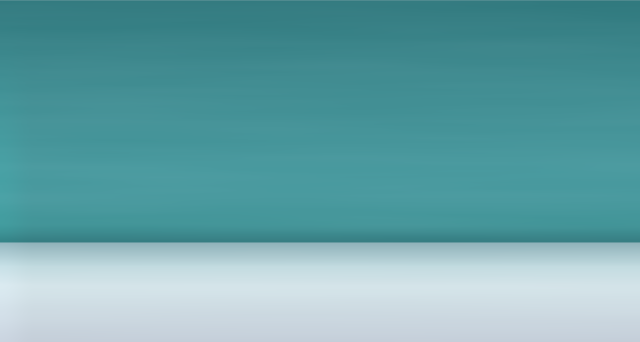
Write a WebGL 1 fragment shader that draws this background.

```glsl
precision highp float;
// Teal wall with faint horizontal streaks above a pale, softly shaded floor.

uniform vec2 u_resolution;

const float HORIZON = 0.291;

const vec3 WALL_TOP = vec3(0.200, 0.480, 0.500);
const vec3 WALL_UPPER = vec3(0.258, 0.553, 0.573);
const vec3 WALL_GLOW = vec3(0.290, 0.604, 0.624);
const vec3 WALL_LOW = vec3(0.268, 0.588, 0.602);
const vec3 WALL_BASE = vec3(0.205, 0.480, 0.500);

const vec3 FLOOR_SHADOW = vec3(0.560, 0.695, 0.725);
const vec3 FLOOR_MID = vec3(0.755, 0.855, 0.875);
const vec3 FLOOR_LIGHT = vec3(0.830, 0.892, 0.912);
const vec3 FLOOR_FRONT = vec3(0.770, 0.808, 0.850);

// Gradient noise
vec2 latticeGradient(vec2 cell) {
  float h = fract(sin(dot(cell, vec2(127.1, 311.7))) * 43758.5);
  float angle = 6.2832 * h;
  return vec2(cos(angle), sin(angle));
}

float gradientNoise(vec2 p) {
  vec2 cell = floor(p);
  vec2 f = fract(p);
  vec2 w = f * f * f * (f * (f * 6.0 - 15.0) + 10.0);
  float a = dot(latticeGradient(cell), f);
  float b = dot(latticeGradient(cell + vec2(1.0, 0.0)), f - vec2(1.0, 0.0));
  float c = dot(latticeGradient(cell + vec2(0.0, 1.0)), f - vec2(0.0, 1.0));
  float d = dot(latticeGradient(cell + vec2(1.0, 1.0)), f - vec2(1.0, 1.0));
  return mix(mix(a, b, w.x), mix(c, d, w.x), w.y);
}

// Layers of noise stretched far along x
float streaks(vec2 uv) {
  float sum = 0.0;
  float gain = 1.0;
  vec2 scale = vec2(2.5, 18.0);
  for (int i = 0; i < 3; i++) {
    sum += gain * gradientNoise(uv * scale + float(i) * 7.3);
    scale *= vec2(1.4, 2.0);
    gain *= 0.6;
  }
  return sum;
}

float ramp(float from, float to, float x) {
  return clamp((x - from) / (to - from), 0.0, 1.0);
}

// Vertical shading, brightest a little above the horizon
vec3 wallColor(float y) {
  vec3 color = mix(WALL_BASE, WALL_LOW, smoothstep(HORIZON - 0.012, 0.350, y));
  color = mix(color, WALL_GLOW, ramp(0.345, 0.430, y));
  color = mix(color, WALL_UPPER, ramp(0.500, 0.757, y));
  return mix(color, WALL_TOP, ramp(0.757, 1.0, y));
}

// Contact shadow fading into light, then cooling toward the front
vec3 floorColor(float depth) {
  vec3 color = mix(FLOOR_SHADOW, FLOOR_MID, ramp(0.0, 0.070, depth));
  color = mix(color, FLOOR_LIGHT, ramp(0.065, 0.125, depth));
  return mix(color, FLOOR_FRONT, ramp(0.135, HORIZON, depth));
}

void main() {
  vec2 uv = gl_FragCoord.xy / u_resolution;
  float pixel = 1.0 / u_resolution.y;
  float aboveHorizon = smoothstep(-0.5 * pixel, 0.5 * pixel, uv.y - HORIZON);
  float streak = streaks(uv);

  vec3 wall = wallColor(uv.y) + streak * vec3(0.016, 0.009, 0.010);
  vec3 ground = floorColor(HORIZON - uv.y) + streak * 0.005;

  // Soft brighter band down the left edge
  float leftGlow = 1.0 - smoothstep(0.0, 0.055, uv.x);
  float wallGlow = smoothstep(1.0, 0.45, uv.y);
  wall += leftGlow * wallGlow * vec3(-0.005, 0.028, 0.024);
  ground += leftGlow * vec3(0.025, 0.025, 0.030);

  vec3 color = mix(ground, wall, aboveHorizon);

  // Thin light rim along the top
  float rim = smoothstep(0.9965, 0.9985, uv.y);
  color = mix(color, vec3(0.38, 0.58, 0.60), 0.6 * rim);

  gl_FragColor = vec4(color, 1.0);
}
```
